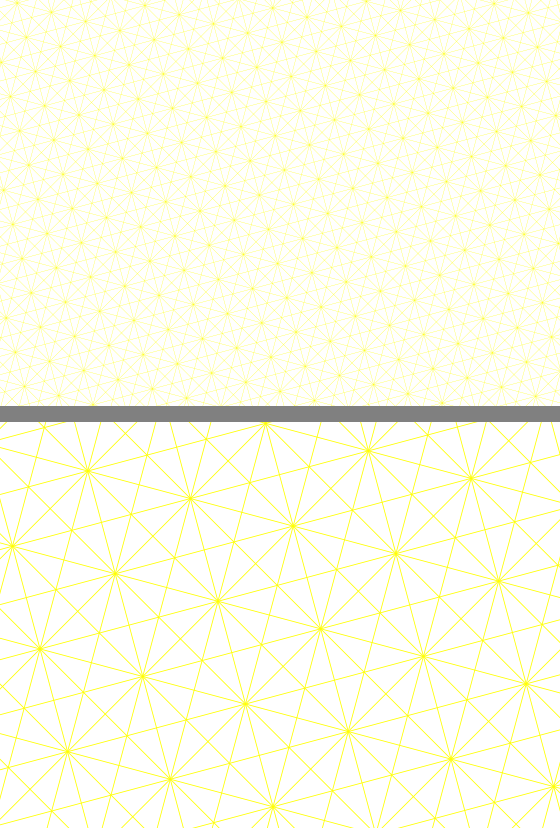
Top, the full canvas; bottom, a detail of the centre.
Give the GLSL for this pattern, as a Shadertoy shader.

```glsl
// Fine yellow rays on white: every mirror line of a tilted triangular lattice.
// Six families of parallel lines cross in twelve-ray stars; each line is box
// filtered over the square pixel, and overlapping lines deepen the ink.

// Lengths are fractions of the canvas width.
const float CELL = 0.0633;                 // distance between neighbouring stars
const float LINE_WIDTH = 0.00049;
const float TILT = radians(15.0);          // normal of the first line family
const vec2 STAR_ORIGIN = vec2(0.5690, 0.4050);
const vec3 PAPER = vec3(1.0);
const vec3 INK = vec3(1.0, 1.0, 0.0);

const int FAMILIES = 6;
const float FAMILY_STEP = radians(30.0);

// Second integral of a unit-area box of the given width.
float boxIntegral(float x, float width) {
    float h = 0.5 * width;
    float u = clamp(x, -h, h);
    return (u + h) * (u + h) / (2.0 * width) + max(x - h, 0.0);
}

// Share of a square pixel on one side of an edge at signed distance x.
// The footprint holds the pixel sides projected onto the edge normal.
float edgeCoverage(float x, vec2 footprint) {
    float h = 0.5 * footprint.y;
    return (boxIntegral(x + h, footprint.x) - boxIntegral(x - h, footprint.x)) / footprint.y;
}

float lineCoverage(float dist, vec2 footprint) {
    float h = 0.5 * LINE_WIDTH;
    return edgeCoverage(dist + h, footprint) - edgeCoverage(dist - h, footprint);
}

// Signed distance to the nearest of evenly spaced parallel lines.
float repeatDistance(float x, float spacing) {
    return (fract(x / spacing + 0.5) - 0.5) * spacing;
}

void mainImage(out vec4 fragColor, in vec2 fragCoord) {
    float pixel = 1.0 / iResolution.x;
    vec2 p = fragCoord * pixel - STAR_ORIGIN;

    // Even families join nearest stars; odd ones join second neighbours.
    float bare = 1.0;
    for (int i = 0; i < FAMILIES; i++) {
        float angle = TILT + float(i) * FAMILY_STEP;
        vec2 normal = vec2(cos(angle), sin(angle));
        float spacing = CELL * (i % 2 == 0 ? 0.5 * sqrt(3.0) : 0.5);
        vec2 footprint = max(abs(normal), 0.01) * pixel;
        float dist = repeatDistance(dot(p, normal), spacing);
        bare *= 1.0 - clamp(lineCoverage(dist, footprint), 0.0, 1.0);
    }

    fragColor = vec4(mix(INK, PAPER, bare), 1.0);
}
```
